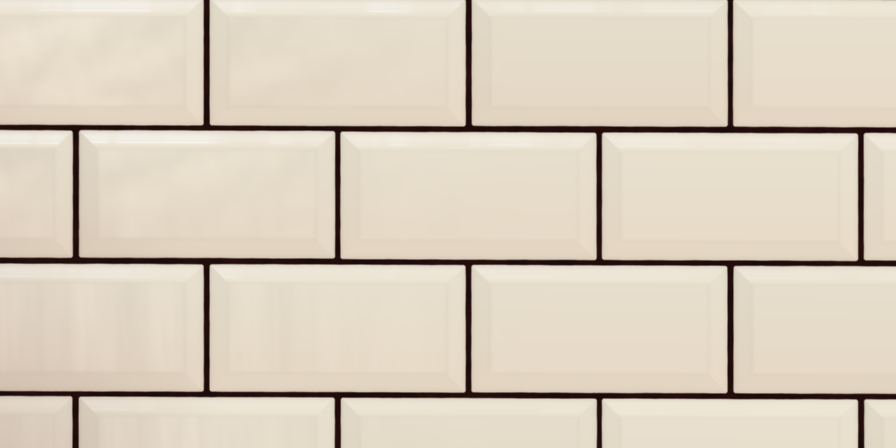
Give the GLSL for this texture, as a Shadertoy shader.

```glsl
#define TILE vec2(0.5845, 0.2972)
#define ORIGIN vec2(0.169, 0.284)
#define TILT 0.0037
#define GROUT_WIDTH 0.0122
#define CORNER 0.006
#define BEVEL 0.042
#define CREAM vec3(0.905, 0.862, 0.790)
#define ROSE vec3(0.835, 0.770, 0.710)
#define GLOSS vec3(0.965, 0.955, 0.930)
#define GROUT vec3(0.125, 0.048, 0.040)

float hash(vec2 c) {
    return fract(sin(dot(c, vec2(127.1, 311.7))) * 4375.85);
}

// Layered sines, roughly -1 to 1
float waves(vec2 p) {
    float sum = 0.0, amp = 0.55;
    for (int i = 0; i < 4; i++) {
        sum += amp * sin(p.x + 1.7 * sin(p.y)) * cos(p.y + 0.6 * p.x);
        p = mat2(1.5, 1.1, -1.1, 1.5) * p + 2.3;
        amp *= 0.55;
    }
    return sum;
}

float roundBox(vec2 q, vec2 halfSize, float r) {
    vec2 d = abs(q) - halfSize + r;
    return length(max(d, 0.0)) + min(max(d.x, d.y), 0.0) - r;
}

void mainImage(out vec4 fragColor, in vec2 fragCoord) {
    // Wall position, y pointing down
    vec2 p = vec2(fragCoord.x, iResolution.y - fragCoord.y) / iResolution.y;
    float soft = max(1.0 / iResolution.y, 0.0025);

    // Running bond: every other row shifts by half a tile
    vec2 wall = p - ORIGIN;
    wall.y -= TILT * p.x;
    float row = floor(wall.y / TILE.y);
    wall.x += 0.5 * TILE.x * mod(row, 2.0);
    vec2 cell = vec2(floor(wall.x / TILE.x), row);
    float seed = hash(cell);

    // Tile-centred position, slightly uneven in its setting
    vec2 q = (fract(wall / TILE) - 0.5) * TILE;
    q += 0.0018 * (vec2(seed, hash(cell + 9.0)) - 0.5);
    vec2 halfSize = 0.5 * (TILE - GROUT_WIDTH);
    float edge = roundBox(q, halfSize, CORNER) + 0.0006 * waves(p * 40.0);
    vec2 inset = halfSize - abs(q);

    // Glaze: rosy shade at the lower left turning to cream
    float light = p.x + 0.55 * (1.0 - p.y) + 0.12 * waves(p * 4.0 + seed * 6.0);
    vec3 color = mix(ROSE, CREAM, smoothstep(-0.15, 0.75, light));
    color += 0.012 * (seed - 0.5) - vec3(0.0, 0.012, 0.016) * q.y / halfSize.y;

    // Soft room reflections on the flat face, strongest at the left
    float flatFace = smoothstep(BEVEL - 0.008, BEVEL + 0.008, min(inset.x, inset.y));
    float nearLeft = 1.0 - smoothstep(0.1, 1.3, p.x);
    float columns = waves(vec2(p.x * 22.0 + seed * 5.0, p.y * 3.0));
    float blotches = waves(p * vec2(11.0, 16.0) + seed * 8.0);
    color += flatFace * nearLeft * 0.035 * mix(blotches, columns, smoothstep(0.3, 0.7, p.y));

    // Bevel faces: bright top, shaded bottom and sides
    float horizontal = smoothstep(-0.004, 0.004, inset.x - inset.y);
    float top = horizontal * step(q.y, 0.0);
    float bottom = horizontal * step(0.0, q.y);
    float side = 1.0 - horizontal;
    float bevel = 1.0 - flatFace;
    color += bevel * (0.020 * top - 0.016 * bottom + 0.012 * side * sign(q.x) - 0.008 * side);
    color -= 0.014 * exp(-pow((min(inset.x, inset.y) - BEVEL) / 0.005, 2.0));

    // Window glints along the top bevel, fading down and to the right
    float fade = mix(1.0, 0.35, smoothstep(0.3, 0.75, p.y)) * mix(1.0, 0.45, smoothstep(0.4, 1.8, p.x));
    float broad = exp(-pow((inset.y - 0.016) / 0.013, 2.0));
    float thin = exp(-pow((inset.y - 0.027 - 0.004 * seed) / 0.003, 2.0));
    float broken = smoothstep(-0.25, 0.35, waves(vec2(p.x * 13.0, seed * 9.0)) - 0.4 * q.x);
    float glint = broad * (0.4 + 0.35 * broken) + 0.6 * thin * broken;
    color = mix(color, GLOSS, clamp(top * bevel * fade * glint, 0.0, 1.0));

    // Rounded rim darkens into the joint
    color *= 1.0 - 0.10 * exp(-max(-edge, 0.0) / 0.004);

    vec3 joint = GROUT * (1.0 + 0.25 * waves(p * 35.0));
    color = mix(color, joint, smoothstep(-soft, soft, edge));
    fragColor = vec4(clamp(color, 0.0, 1.0), 1.0);
}
```
